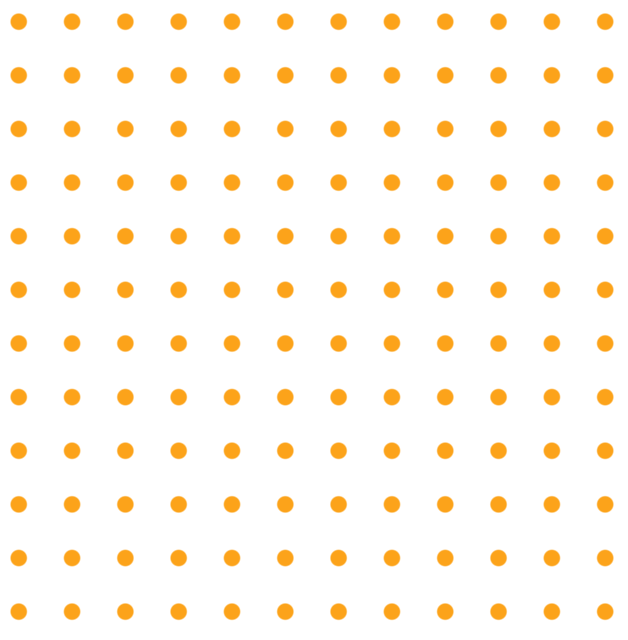
Write a Shadertoy shader that draws this pattern.

```glsl
// Signed distance to the nearest dot of a bounded grid
float dotGridDistance(vec2 point, vec2 firstCentre, vec2 spacing, vec2 count, float radius) {
    vec2 cell = clamp(round((point - firstCentre) / spacing), vec2(0.0), count - 1.0);
    return length(point - firstCentre - cell * spacing) - radius;
}

// Coverage of a shape with a soft edge of the given half width
float softFill(float distanceToEdge, float feather) {
    return 1.0 - smoothstep(-feather, feather, distanceToEdge);
}

void mainImage(out vec4 fragColor, in vec2 fragCoord) {
    const vec3 paper = vec3(1.0);
    const vec3 orange = vec3(0.99, 0.64, 0.10);

    // Lengths are fractions of the canvas height
    const vec2 firstCentre = vec2(0.0293, 0.0443);
    const vec2 spacing = vec2(0.0833, 0.0838);
    const vec2 count = vec2(12.0);
    const float radius = 0.0128;

    vec2 point = fragCoord / iResolution.y;
    float feather = max(0.0016, 0.75 / iResolution.y);

    // Dots over plain paper
    float edge = dotGridDistance(point, firstCentre, spacing, count, radius);
    fragColor = vec4(mix(paper, orange, softFill(edge, feather)), 1.0);
}
```
